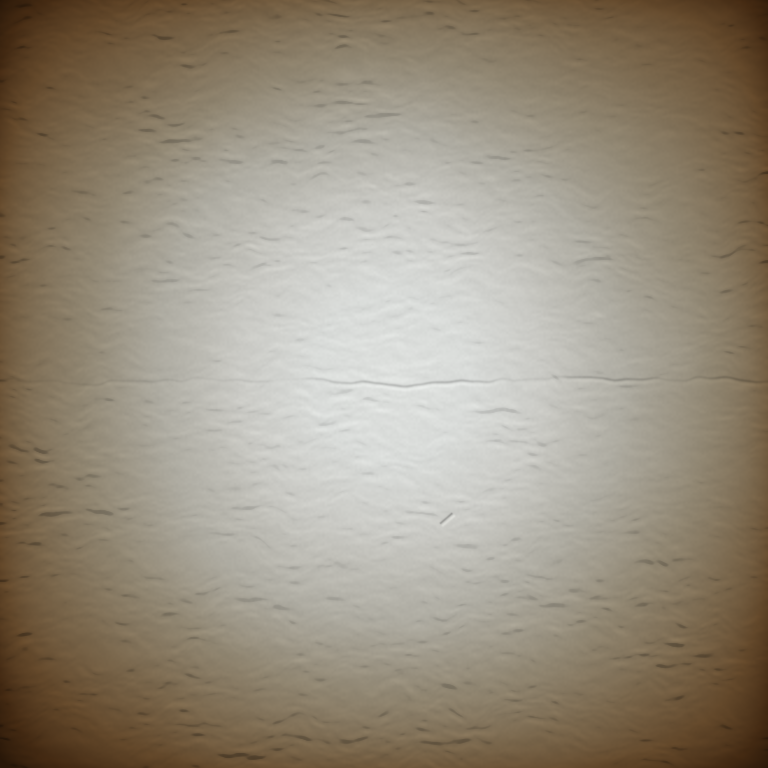
Reproduce this texture procedurally as a Shadertoy shader.

```glsl
// Aged embossed paper: a pale central glow fading to brown, burnt borders.
// A radial colour ramp sets the tone; the slope of stretched, warped noise
// gives the wrinkles, with one horizontal crease and a small scratch on top.

float hash(vec2 p) {
    vec3 q = fract(vec3(p.xyx) * 0.1031);
    q += dot(q, q.yzx + 33.33);
    return fract((q.x + q.y) * q.z);
}

float noise(vec2 p) {
    vec2 i = floor(p), f = fract(p);
    f = f * f * (3.0 - 2.0 * f);
    return mix(mix(hash(i), hash(i + vec2(1, 0)), f.x),
               mix(hash(i + vec2(0, 1)), hash(i + vec2(1, 1)), f.x), f.y);
}

float fbm(vec2 p) {
    float sum = 0.0, amp = 0.5;
    for (int i = 0; i < 4; i++) {
        sum += amp * noise(p);
        p = mat2(0.8, 0.6, -0.6, 0.8) * p * 2.03 + 7.1;
        amp *= 0.5;
    }
    return sum;
}

// Paper relief: layers of noise, wide along x and bent by a slow warp
float relief(vec2 p) {
    p.y += 0.022 * noise(p * vec2(13.0, 17.0)) + 0.012 * noise(p * 31.0 + 4.0);
    vec2 tilted = vec2(p.x, p.y - 0.10 * p.x);
    vec2 counter = vec2(p.x, p.y + 0.14 * p.x);
    return 0.55 * noise(tilted * vec2(36.0, 105.0))
         + 0.35 * noise(counter * vec2(58.0, 150.0) + 19.0)
         + 0.18 * noise(tilted * vec2(105.0, 230.0) + 51.0);
}

// Colour from the glow centre (0) out to the far corners (0.8)
vec3 paperRamp(float r) {
    vec3 stops[9] = vec3[9](
        vec3(0.87, 0.88, 0.87), vec3(0.85, 0.86, 0.85), vec3(0.79, 0.79, 0.77),
        vec3(0.68, 0.67, 0.63), vec3(0.565, 0.525, 0.445), vec3(0.475, 0.40, 0.295),
        vec3(0.385, 0.28, 0.165), vec3(0.26, 0.16, 0.07), vec3(0.16, 0.09, 0.03));
    float x = clamp(r * 10.0, 0.0, 7.999);
    int i = int(x);
    return mix(stops[i], stops[i + 1], fract(x));
}

float segmentDistance(vec2 p, vec2 a, vec2 b) {
    vec2 d = b - a;
    return length(p - a - d * clamp(dot(p - a, d) / dot(d, d), 0.0, 1.0));
}

void mainImage(out vec4 fragColor, in vec2 fragCoord) {
    vec2 uv = fragCoord / iResolution.xy;

    // Glow with soft blotches and darker borders
    vec2 fromGlow = (uv - vec2(0.512, 0.505)) * vec2(1.0, 0.98);
    float r = length(fromGlow) * 0.96 + 0.05 * (fbm(uv * 4.0 + 2.0) - 0.47);
    vec2 border = min(uv, 1.0 - uv);
    r += 0.07 * exp(-border.x / 0.035) + 0.045 * exp(-border.y / 0.03);
    r += 0.02 * smoothstep(0.35, 0.0, uv.y) * smoothstep(0.3, 0.6, r);
    vec3 color = paperRamp(r);

    // Wrinkles lit from above, with sparse deeper folds
    float slope = relief(uv + vec2(0.0008, 0.0024)) - relief(uv - vec2(0.0008, 0.0024));
    float patches = 0.6 + 0.8 * noise(uv * 9.0 + 30.0);
    float fold = smoothstep(0.20, 0.48, slope * patches);
    float outer = smoothstep(0.25, 0.65, r);
    float shade = -slope * patches * mix(0.085, 0.17, outer);
    shade -= fold * mix(0.06, 0.20, outer);

    // Crease: broken, wandering line with a light lower lip
    float wander = 0.010 * (noise(vec2(uv.x * 17.0, 3.0)) - 0.5)
                 + 0.006 * (noise(vec2(uv.x * 55.0, 8.0)) - 0.5);
    float off = uv.y - 0.504 - wander;
    float broken = smoothstep(0.25, 0.7, noise(vec2(uv.x * 24.0, 12.0)));
    float reach = mix(0.35, 1.0, smoothstep(0.38, 0.50, uv.x));
    float dark = exp(-pow(off / 0.0019, 2.0));
    float light = exp(-pow((off + 0.0045) / 0.0025, 2.0));
    shade += reach * (0.25 + 0.75 * broken) * (0.05 * light - 0.15 * dark);

    // Short diagonal scratch
    vec2 a = vec2(0.574, 0.319), b = vec2(0.588, 0.331);
    shade -= 0.22 * exp(-pow(segmentDistance(uv, a, b) / 0.0016, 2.0));
    shade += 0.08 * exp(-pow(segmentDistance(uv + vec2(-0.003, 0.003), a, b) / 0.002, 2.0));

    // Fine grain
    shade += 0.018 * (noise(uv * 330.0) - 0.5);

    fragColor = vec4(clamp(color * (1.0 + shade), 0.0, 1.0), 1.0);
}
```
